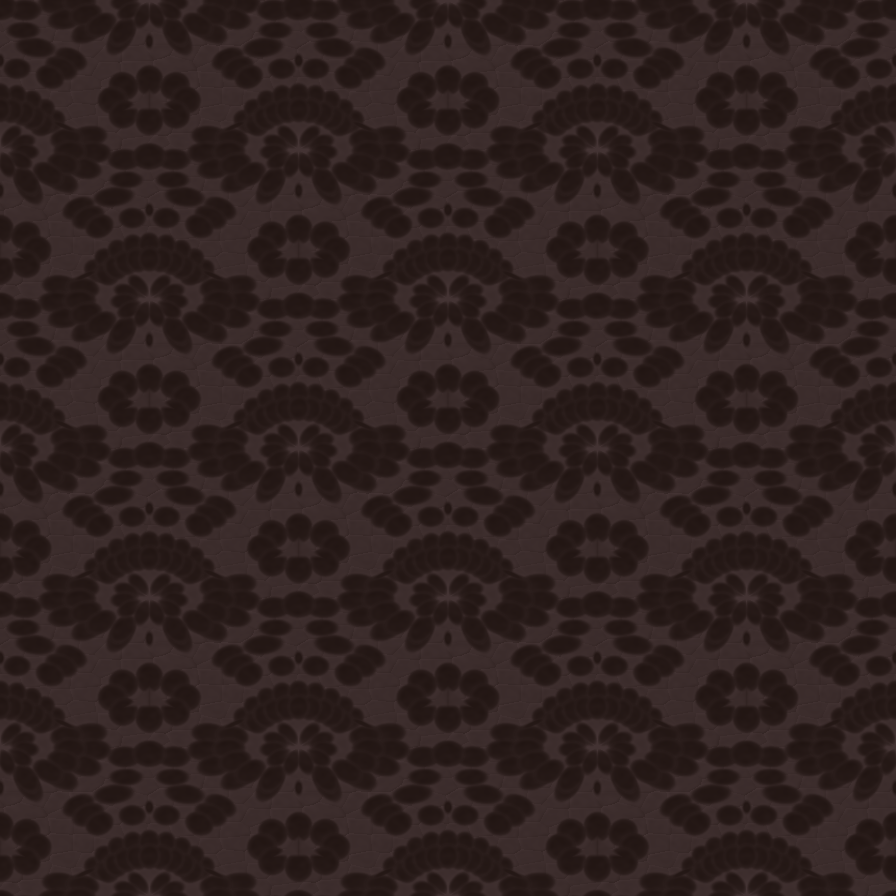
Write a WebGL 1 fragment shader that draws this pattern.

```glsl
precision highp float;
// Dark embossed damask of mirrored petal medallions and rosettes on a half-drop lattice.
uniform vec2 u_resolution;

#define REPEATS 3.0
#define DARK vec3(0.135, 0.088, 0.078)
#define LIGHT vec3(0.245, 0.185, 0.183)
#define SCALE_CELLS vec2(12.0, 20.0)
#define GRAIN_CELLS vec2(36.0, 48.0)
#define SCALE_RELIEF 0.20
#define GRAIN 0.14
#define RIM_LIGHT 0.12
#define SOFTNESS 0.004

// Random pair that repeats on the half-drop lattice.
vec2 hashCell(vec2 cell, vec2 count) {
  float row = mod(cell.y, count.y);
  float dropped = step(0.5 * count.y, row);
  vec2 c = vec2(mod(cell.x - dropped * 0.5 * count.x, count.x),
                row - dropped * 0.5 * count.y);
  return fract(sin(vec2(dot(c, vec2(127.1, 311.7)), dot(c, vec2(269.5, 183.3)))) * 4375.85);
}

float corner(vec2 cell, vec2 f, vec2 count) {
  return dot(hashCell(cell, count) * 2.0 - 1.0, f);
}

float gradientNoise(vec2 p, vec2 count) {
  vec2 g = p * count, i = floor(g), f = g - i;
  vec2 w = f * f * (3.0 - 2.0 * f), e = vec2(1.0, 0.0);
  return mix(mix(corner(i, f, count), corner(i + e, f - e, count), w.x),
             mix(corner(i + e.yx, f - e.yx, count), corner(i + 1.0, f - 1.0, count), w.x), w.y);
}

// Raised scales lit from the upper left.
float scaleRelief(vec2 p) {
  vec2 g = p * SCALE_CELLS, base = floor(g), nearest = vec2(0.0);
  float first = 8.0, second = 8.0;
  for (int y = -1; y <= 1; y++) {
    for (int x = -1; x <= 1; x++) {
      vec2 cell = base + vec2(float(x), float(y));
      vec2 offset = g - cell - 0.15 - 0.7 * hashCell(cell, SCALE_CELLS);
      float d = length(offset);
      if (d < first) { second = first; first = d; nearest = offset; }
      else second = min(second, d);
    }
  }
  float edge = 1.0 - smoothstep(0.0, 0.3, second - first);
  return edge * dot(nearest, vec2(-0.6, 0.8)) * 1.5;
}

// One soft oval; axis is the direction of its first radius.
void petal(inout float tone, vec2 q, vec2 center, vec2 radii, vec2 axis) {
  vec2 d = q - center;
  vec2 local = vec2(dot(d, axis), dot(d, vec2(-axis.y, axis.x))) / radii;
  float k = length(local);
  float dist = (k - 1.0) * min(radii.x, radii.y);
  float soft = SOFTNESS + 0.6 * REPEATS / u_resolution.x;
  float shade = 0.03 + 0.24 * smoothstep(0.6, 1.0, k) - 1.2 * d.y;
  tone += RIM_LIGHT * exp(-abs(dist) * 160.0) * step(0.0, dist);
  tone = mix(tone, shade, 1.0 - smoothstep(-soft, soft, dist));
}

// Five petals fanned along part of an ellipse.
void fan(inout float tone, vec2 q, vec2 center, vec2 ellipse, float from, float to, vec2 radii) {
  for (int i = 0; i < 5; i++) {
    float a = radians(mix(from, to, float(i) / 4.0));
    vec2 offset = ellipse * vec2(cos(a), sin(a));
    petal(tone, q, center + offset, radii, normalize(offset));
  }
}

void motif(inout float tone, vec2 q) {
  vec2 flat_ = vec2(1.0, 0.0), tilt = vec2(0.92, -0.39);
  q.x = abs(q.x);

  // Medallion: crown, skirt, side sliver and lower bud
  fan(tone, q, vec2(0.0), vec2(0.205, 0.175), 32.0, 90.0, vec2(0.046, 0.037));
  fan(tone, q, vec2(0.0), vec2(0.180, 0.133), 38.0, 90.0, vec2(0.042, 0.036));
  fan(tone, q, vec2(0.0), vec2(0.310, 0.135), 18.0, -72.0, vec2(0.064, 0.036));
  fan(tone, q, vec2(0.0), vec2(0.235, 0.115), 18.0, -68.0, vec2(0.055, 0.036));
  petal(tone, q, vec2(0.215, 0.077), vec2(0.036, 0.008), tilt);
  petal(tone, q, vec2(0.0, -0.138), vec2(0.013, 0.024), flat_);

  // Inner flower with pale rays
  fan(tone, q, vec2(0.0, -0.004), vec2(0.086, 0.050), 65.0, -75.0, vec2(0.044, 0.026));
  float ray = pow(abs(cos(3.0 * atan(q.x, q.y + 0.0001))), 14.0);
  tone += (0.25 + 0.35 * ray) * exp(-dot(q, q) * 500.0);

  // Small rosette with a pale triangular heart
  vec2 r = q - vec2(0.0, -0.336);
  fan(tone, r, vec2(0.0), vec2(0.122, 0.067), 90.0, -90.0, vec2(0.050, 0.046));
  float heart = max(-0.030 - r.y, 0.65 * r.x + 0.75 * (r.y - 0.036));
  tone = mix(tone, 0.82 - 0.3 * exp(-r.x * 220.0), 1.0 - smoothstep(-0.010, 0.006, heart));

  // Slanting leaf cluster, pebbles and bud
  petal(tone, q, vec2(0.237, 0.302), vec2(0.056, 0.035), tilt);
  petal(tone, q, vec2(0.205, 0.272), vec2(0.056, 0.036), tilt);
  petal(tone, q, vec2(0.167, 0.242), vec2(0.048, 0.038), tilt);
  petal(tone, q, vec2(0.057, 0.270), vec2(0.045, 0.034), flat_);
  petal(tone, q, vec2(0.119, 0.341), vec2(0.062, 0.030), tilt.xy * vec2(1.0, 0.3));
  petal(tone, q, vec2(0.078, 0.398), vec2(0.055, 0.028), flat_);
  petal(tone, q, vec2(0.0, 0.297), vec2(0.014, 0.022), flat_);

  // Three-lobed leaf
  petal(tone, q, vec2(0.083, 0.466), vec2(0.056, 0.035), flat_);
  petal(tone, q, vec2(0.0, 0.476), vec2(0.056, 0.044), flat_);
}

void main() {
  vec2 p = gl_FragCoord.xy / u_resolution * REPEATS;
  vec2 wrap = vec2(0.5, 0.46);
  vec2 a = fract(p + vec2(0.0, wrap.y)) - wrap;
  vec2 b = fract(p + vec2(0.5, 0.5 + wrap.y)) - wrap;

  // Scales fade out inside the smooth medallion ring
  float ringDistance = min(length(a * vec2(1.0, 1.8)), length(b * vec2(1.0, 1.8)));
  float tone = 0.88 + SCALE_RELIEF * scaleRelief(p) * smoothstep(0.16, 0.24, ringDistance);
  motif(tone, a);
  motif(tone, b);
  tone += GRAIN * gradientNoise(p, GRAIN_CELLS);
  gl_FragColor = vec4(mix(DARK, LIGHT, clamp(tone, -0.1, 1.15)), 1.0);
}
```
